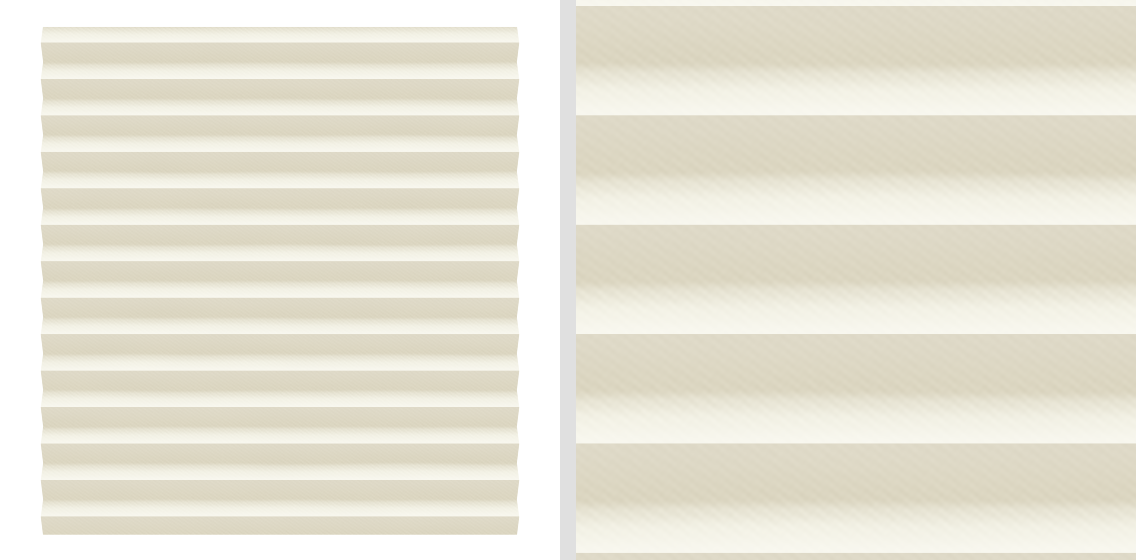
Left, the full canvas; right, a detail of the centre.
Write a WebGL 2 fragment shader that draws this texture.

```glsl
#version 300 es
precision highp float;
// A cream pleated fabric blind with thirteen sharp folds on a white wall.

uniform vec2 u_resolution;
out vec4 fragColor;

const float TAU = 6.2831853;

vec2 hashGradient(vec2 cell) {
    vec2 h = vec2(dot(cell, vec2(127.1, 311.7)), dot(cell, vec2(269.5, 183.3)));
    return 2.0 * fract(sin(h) * 43758.55) - 1.0;
}

float gradientNoise(vec2 p) {
    vec2 i = floor(p), f = fract(p);
    vec2 s = f * f * f * (f * (f * 6.0 - 15.0) + 10.0);
    float a = dot(hashGradient(i), f);
    float b = dot(hashGradient(i + vec2(1, 0)), f - vec2(1, 0));
    float c = dot(hashGradient(i + vec2(0, 1)), f - vec2(0, 1));
    float d = dot(hashGradient(i + vec2(1, 1)), f - vec2(1, 1));
    return mix(mix(a, b, s.x), mix(c, d, s.x), s.y);
}

// Shade down one pleat: 0 is the sharp upper fold, 0.52 the soft inner crease.
vec3 pleatColor(float t) {
    vec3 shadow = mix(vec3(0.872, 0.852, 0.782), vec3(0.860, 0.838, 0.756), smoothstep(0.0, 0.5, t));
    vec3 color = mix(shadow, vec3(0.905, 0.892, 0.828), smoothstep(0.50, 0.62, t));
    color = mix(color, vec3(0.953, 0.948, 0.902), smoothstep(0.58, 0.80, t));
    return mix(color, vec3(0.972, 0.968, 0.935), smoothstep(0.76, 1.0, t));
}

// Fine diagonal twill crossed by upright threads.
float weave(vec2 p) {
    float twill = sin(TAU * (p.x * 96.0 + p.y * 150.0));
    float threads = sin(TAU * p.x * 192.0) * sin(TAU * p.y * 170.0);
    return 0.6 * twill + 0.4 * threads + 0.7 * gradientNoise(p * 210.0);
}

void main() {
    vec2 uv = gl_FragCoord.xy / u_resolution;
    vec2 pixel = 1.0 / u_resolution;

    // Pleats are counted downward from the first fold
    float pitch = 0.0651;
    float row = (0.9232 - uv.y) / pitch;
    float t = fract(row);

    // The crease wanders a little along each pleat
    float sway = gradientNoise(vec2(uv.x * 5.0, floor(row) * 3.7 + 0.5));
    float shifted = clamp(t + 0.035 * sway * sin(0.5 * TAU * t), 0.0, 1.0);
    vec3 fabric = pleatColor(shifted);

    // Blend across the sharp fold between neighbouring pleats
    float fold = smoothstep(1.0 - pixel.y / pitch, 1.0, t);
    fabric = mix(fabric, pleatColor(0.0), fold);

    // Weave is strongest near the crease and washed out in the light
    float relief = mix(0.008, 0.013, smoothstep(0.3, 0.55, t)) * (1.0 - 0.75 * smoothstep(0.6, 0.95, t));
    fabric += relief * weave(uv) * vec3(0.9, 0.95, 1.1);
    fabric += 0.006 * gradientNoise(uv * vec2(9.0, 30.0));

    // Zigzag sides: widest at the folds, narrowest at the creases
    float inset = 0.0042 * (t < 0.52 ? t / 0.52 : (1.0 - t) / 0.48);
    float side = abs(uv.x - 0.5) - (0.4272 - inset);
    float ends = abs(uv.y - 0.4985) - 0.4533;
    float cover = (1.0 - smoothstep(-0.6, 0.6, side / pixel.x))
                * (1.0 - smoothstep(-0.6, 0.6, ends / pixel.y));

    fragColor = vec4(mix(vec3(1.0), fabric, cover), 1.0);
}
```
